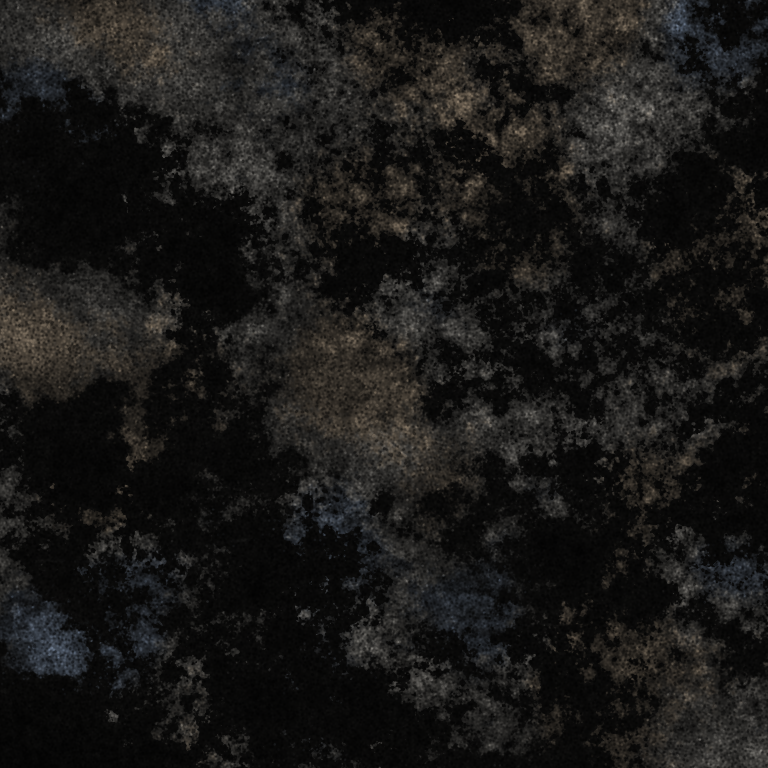
Write a WebGL 1 fragment shader that draws this texture.

```glsl
precision highp float;
// Worn, almost black wall: ragged flakes of grey, brown and blue-grey paint.
// Cellular bump noise in octaves forms the patches; finer octaves fray their
// edges, and specks, grain and faint bent scratches finish the surface.
uniform vec2 u_resolution;

const vec3 GROUND = vec3(0.037, 0.036, 0.034);
const vec3 NEUTRAL_TINT = vec3(1.02, 1.00, 0.96);
const vec3 WARM_TINT = vec3(1.14, 1.00, 0.83);
const vec3 COOL_TINT = vec3(0.84, 0.98, 1.18);
const vec2 PATCH_SCALE = vec2(5.0, 6.0);
const float GRIT_SCALE = 45.0;
const float SPECK_SCALE = 150.0;
const float COVER_START = 0.0;    // patch height where paint begins
const float COVER_FULL = 0.55;    // patch height where paint is whole
const float PAINT_TONE = 0.075;
const float THICK_TONE = 0.06;    // extra light per unit of patch height
const float CRUST_TONE = 0.08;
const float SPECK_TONE = 0.10;
const float SCRATCH_TONE = 0.035;
const float GRAIN = 0.22;

vec3 hash3(vec2 p) {
  vec3 q = fract(p.xyx * vec3(0.1031, 0.1030, 0.0973));
  q += dot(q, q.yxz + 33.33);
  return fract((q.xxy + q.yzz) * q.zyx);
}

// Signed soft bumps around jittered cell points, about unit deviation
float bumps(vec2 p) {
  vec2 cell = floor(p);
  float sum = 0.0;
  for (int y = -1; y <= 1; y++) {
    for (int x = -1; x <= 1; x++) {
      vec2 id = cell + vec2(float(x), float(y));
      vec3 h = hash3(id);
      vec2 d = p - id - h.xy;
      float k = max(1.0 - dot(d, d), 0.0);
      sum += (2.0 * h.z - 1.0) * k * k * k;
    }
  }
  return 2.6 * sum;
}

// Four octaves of bumps, scaled back to unit deviation
float layers(vec2 p, float gain) {
  float sum = 0.0, power = 0.0, amp = 1.0;
  for (int i = 0; i < 4; i++) {
    sum += amp * bumps(p);
    power += amp * amp;
    amp *= gain;
    p = 2.03 * p + vec2(17.3, 41.7);
  }
  return sum / sqrt(power);
}

// Small round chips in a few random cells
float specks(vec2 p) {
  vec2 id = floor(p);
  vec3 h = hash3(id + 71.0);
  float d = length(p - id - 0.3 - 0.4 * h.xy);
  return smoothstep(0.38, 0.1, d) * smoothstep(0.84, 1.0, h.z);
}

// Faint, nearly level arcs
float scratches(vec2 p) {
  float sum = 0.0;
  for (int i = 0; i < 12; i++) {
    vec3 place = hash3(vec2(float(i), 5.0));
    vec3 form = hash3(vec2(float(i), 29.0));
    vec2 d = p - place.xy;
    float halfLength = mix(0.05, 0.14, form.x);
    float bend = 3.5 * (form.y - 0.5) * form.z;
    float off = abs(d.y - bend * d.x * d.x - 0.1 * (place.z - 0.5) * d.x);
    sum += smoothstep(0.0032, 0.0006, off)
         * smoothstep(halfLength, 0.5 * halfLength, abs(d.x)) * form.z;
  }
  return sum;
}

void main() {
  vec2 p = gl_FragCoord.xy / u_resolution;

  // Patch height: broad shape with edges that are crisp here, frayed there
  float body = layers(p * PATCH_SCALE + 11.0, 0.6);
  float grit = layers(p * GRIT_SCALE + 23.0, 0.8);
  float fray = smoothstep(-1.0, 1.0, bumps(p * 5.0 + 57.0));
  float height = body + grit * mix(0.2, 0.7, fray);
  float cover = smoothstep(COVER_START, COVER_FULL, height);

  // Paint hue, with level streaks in the cool areas
  float hue = bumps(p * 6.0 + 83.0) + 0.25 * grit;
  float warm = smoothstep(0.3, 1.5, hue);
  float cool = smoothstep(0.4, 1.5, -hue);
  float streak = bumps(p * vec2(14.0, 95.0) + 37.0);
  vec3 tint = mix(NEUTRAL_TINT, WARM_TINT, warm);
  tint = mix(tint, COOL_TINT, cool);

  // Paint brightness, with a pale crust on some patches
  float crust = smoothstep(0.6, 2.2, layers(p * 9.0 + 101.0, 0.75) + 0.3 * grit);
  float tone = PAINT_TONE + THICK_TONE * max(height - 0.6, 0.0);
  tone += CRUST_TONE * crust + 0.015 * cool * streak;

  // Loose chips gather around the patches
  float nearPatch = smoothstep(-1.2, 0.4, body);
  float chips = specks(p * SPECK_SCALE) * nearPatch;
  float lines = scratches(p) * smoothstep(-1.2, 0.8, grit);

  float grain = 1.0 + GRAIN * clamp(bumps(p * 310.0 + 7.0), -2.0, 2.0);
  float light = cover * tone + SPECK_TONE * chips + SCRATCH_TONE * lines;
  float groundWear = 1.0 + 0.14 * body + 0.12 * grit;
  vec3 color = GROUND * max(groundWear, 0.3) + tint * max(light, 0.0);
  gl_FragColor = vec4(color * grain, 1.0);
}
```
